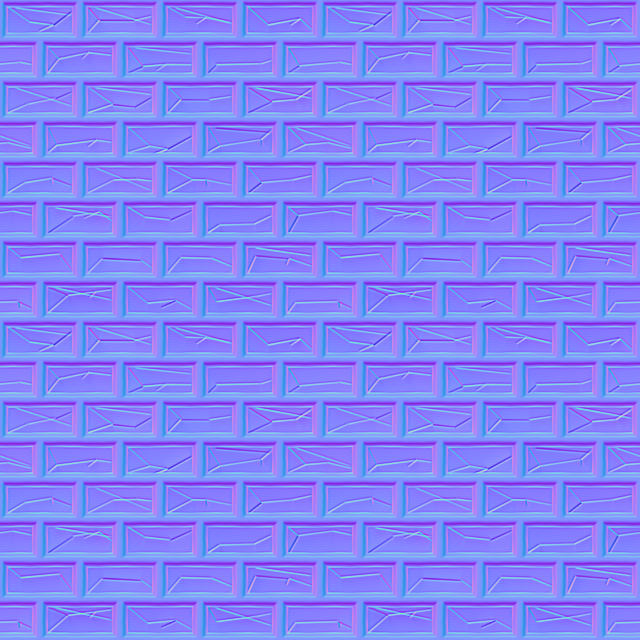
Give the GLSL for this texture map, as a WebGL 2 fragment shader.

```glsl
#version 300 es
precision highp float;
// Tangent-space normal map of chipped, framed bricks in running bond.
uniform vec2 u_resolution;
out vec4 fragColor;

// Layout; lengths are in brick pitches unless noted
const float BRICKS_ACROSS = 8.0;
const vec2 PATTERN_PERIOD = vec2(4.0, 8.0);   // bricks before the wear recurs
const vec2 BRICK_HALF = vec2(0.456, 0.212);
const vec2 PANEL_HALF = vec2(0.395, 0.158);
const float BEVEL_WIDTH = 0.027;
const float RIM_WIDTH = 0.010;
const float FRAME_INSET = 0.046;
const float FRAME_WIDTH = 0.010;
const float CRACK_WIDTH = 0.010;
const float FACET_WIDTH = 0.07;
const float EDGE_WOBBLE = 0.002;
const float TOP_SLANT = 0.03;

// Slopes: x tilts right, y tilts down the canvas
const vec2 MORTAR_SLOPE = vec2(0.01, 0.15);
const vec2 PANEL_SLOPE = vec2(0.05, 0.02);
const vec2 PANEL_CURVE = vec2(0.10, -0.45);
const vec2 BEVEL_TOP = vec2(0.04, -0.58);
const vec2 BEVEL_BOTTOM = vec2(0.0, 0.05);
const vec2 BEVEL_LEFT = vec2(-0.48, 0.14);
const vec2 BEVEL_RIGHT = vec2(0.14, -0.06);
const vec4 RIM_SLOPE = vec4(0.40, 0.34, 0.38, 0.30);   // top, bottom, left, right
const float FRAME_SLOPE = 0.85;
const float CRACK_SLOPE = 1.15;
const float GROOVE_SLOPE = 0.45;
const float FACET_SLOPE = 0.15;

float hash(vec2 cell, float salt) {
    vec3 v = fract(vec3(cell, salt) * vec3(0.1031, 0.1137, 0.0973));
    v += dot(v, v.yzx + 33.33);
    return fract((v.x + v.y) * v.z);
}

float randomIn(vec2 cell, float salt, float low, float high) {
    return mix(low, high, hash(cell, salt));
}

float bell(float x, float width) {
    return exp(-x * x / (width * width));
}

// Slope of a chipped ledge from a to b: a sharp lip, a dark groove and a soft facet
vec2 crackSlope(vec2 p, vec2 a, vec2 b, float flip, float pixel) {
    vec2 ab = b - a;
    float t = dot(p - a, ab) / dot(ab, ab);
    vec2 facing = normalize(vec2(-ab.y, ab.x));
    if (facing.y > 0.0) facing = -facing;
    facing *= flip;
    float side = dot(p - a, facing);
    float ends = smoothstep(-0.04, 0.04, t) * (1.0 - smoothstep(0.92, 1.04, t));
    float width = max(CRACK_WIDTH, pixel);
    float lip = CRACK_SLOPE * mix(1.0, 0.6, t) * bell(side, width);
    float groove = GROOVE_SLOPE * bell(side + 2.0 * width, width);
    float facet = FACET_SLOPE * smoothstep(0.0, 0.02, side) * exp(-abs(side) / FACET_WIDTH);
    return vec2(facing.x, -facing.y) * (lip - groove - facet) * ends;
}

// Branching fracture, laid out by the hash of its brick
vec2 fractureSlope(vec2 p, vec2 cell, float pixel) {
    float corner = hash(cell, 1.0) < 0.55 ? 1.0 : -1.0;
    vec2 start = PANEL_HALF * vec2(-1.0, corner);
    vec2 other = PANEL_HALF * vec2(-1.0, -corner);
    vec2 knee = vec2(randomIn(cell, 2.0, -0.31, -0.06), randomIn(cell, 3.0, -0.09, 0.06));
    vec2 middle = vec2(randomIn(cell, 4.0, 0.06, 0.27), knee.y + randomIn(cell, 5.0, -0.04, 0.09));
    vec2 finish = vec2(PANEL_HALF.x, randomIn(cell, 6.0, -0.13, 0.14));
    vec2 chip = middle + vec2(randomIn(cell, 7.0, -0.22, 0.02), -0.08);
    vec2 sliver = vec2(-0.30, 0.15);
    vec2 sliverEnd = vec2(PANEL_HALF.x, randomIn(cell, 8.0, -0.14, 0.10));
    vec2 from[6] = vec2[6](start, knee, middle, knee, middle, sliver);
    vec2 to[6] = vec2[6](knee, middle, finish, other, chip, sliverEnd);
    vec2 slope = vec2(0.0);
    for (int i = 0; i < 6; i++) {
        float salt = 11.0 + float(i) * 2.0;
        float chance = i < 3 ? 1.0 : 0.4;
        float strength = hash(cell, salt) < chance ? randomIn(cell, salt + 20.0, 0.6, 1.1) : 0.0;
        float flip = hash(cell, salt + 1.0) < 0.16 ? -1.0 : 1.0;
        slope += strength * crackSlope(p, from[i], to[i], flip, pixel);
    }
    return slope;
}

void main() {
    float pixel = BRICKS_ACROSS / u_resolution.x;
    vec2 grid = gl_FragCoord.xy / u_resolution * BRICKS_ACROSS * vec2(1.0, 2.0);
    grid.x -= 0.5 * (1.0 - mod(floor(grid.y), 2.0));
    vec2 cell = mod(floor(grid), PATTERN_PERIOD);
    vec2 p = (fract(grid) - 0.5) * vec2(1.0, 0.5);

    // Uneven edges from layered sines
    float phase = 6.283 * hash(cell, 50.0);
    vec2 worn = p + EDGE_WOBBLE * (sin(p.yx * vec2(17.0, 9.0) + phase)
              + 0.5 * sin(p.yx * vec2(41.0, 29.0) + phase * 2.0));

    // Distance to the brick edge and its outward axis
    vec2 q = abs(worn) - BRICK_HALF;
    float edge = max(q.x, q.y) + length(max(q + 0.02, 0.0)) - max(max(q.x, q.y) + 0.02, 0.0);
    float sideways = smoothstep(-0.012, 0.012, q.x - q.y);
    vec2 axis = vec2(sideways, 1.0 - sideways);
    bool left = p.x < 0.0;
    bool top = p.y > 0.0;

    // Mortar and panel
    float inside = 1.0 - smoothstep(-0.015, 0.01, edge);
    vec2 panel = PANEL_SLOPE + PANEL_CURVE * p;
    panel += 0.07 * (vec2(hash(cell, 51.0), hash(cell, 52.0)) - 0.5);
    panel.y += 0.02 * sin(p.y * 190.0 + 3.0 * sin(p.x * 8.0 + phase));
    vec2 slope = mix(MORTAR_SLOPE, panel, inside);

    // Soft outer bevel with a crisp rim
    vec2 bevel = axis.x * (left ? BEVEL_LEFT : BEVEL_RIGHT) + axis.y * (top ? BEVEL_TOP : BEVEL_BOTTOM);
    vec2 rim = vec2(left ? -RIM_SLOPE.z : RIM_SLOPE.w, top ? -RIM_SLOPE.x : RIM_SLOPE.y);
    slope += bevel * bell(edge + 0.004, BEVEL_WIDTH);
    slope += axis * rim * bell(edge + 0.006, max(RIM_WIDTH, pixel));

    // Inner frame line, slanted along the top, with a shadow beside it
    float slant = top ? TOP_SLANT * (hash(cell, 53.0) - 0.5) * p.x * axis.y : 0.0;
    float frame = edge + FRAME_INSET + slant;
    float frameWidth = max(FRAME_WIDTH, 0.7 * pixel);
    float frameWear = 0.75 + 0.25 * sin(p.x * 11.0 + p.y * 19.0 + phase);
    slope += axis * FRAME_SLOPE * frameWear * (bell(frame, frameWidth) - 0.3 * bell(frame + 2.2 * frameWidth, frameWidth));

    // Fractures stay within the frame
    float panelMask = 1.0 - smoothstep(-0.012, 0.008, frame);
    slope += panelMask * fractureSlope(p, cell, 0.7 * pixel);

    vec3 normal = normalize(vec3(slope, 1.0));
    fragColor = vec4(normal * 0.5 + 0.5, 1.0);
}
```
